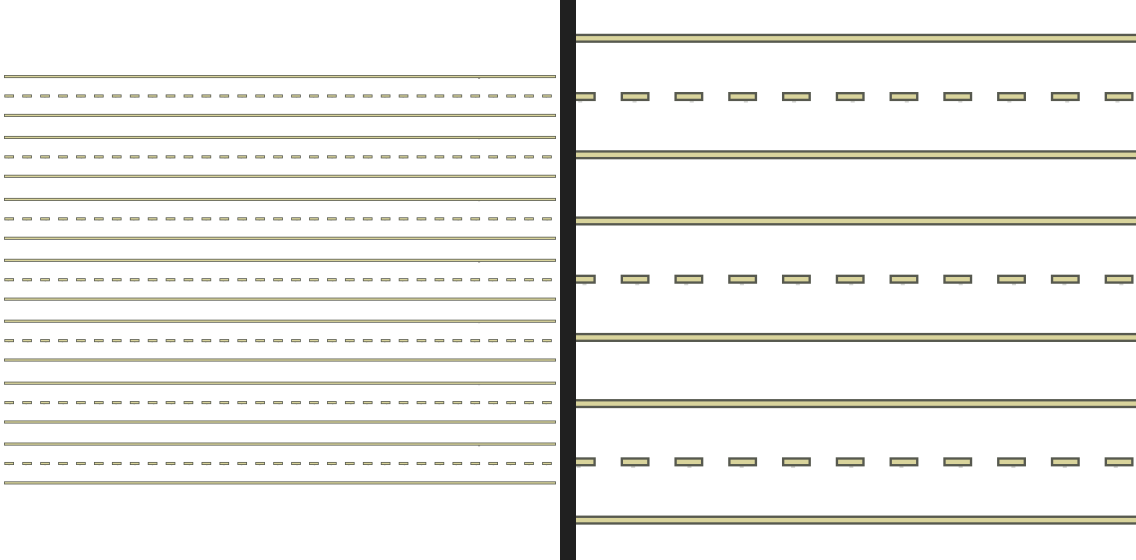
Left: the whole. Right: its middle third, enlarged.
This pattern is drawn by a three.js fragment shader. Its source:

```glsl
// Seven ruled rows on white: two solid guide lines with a dashed midline between them.
varying vec2 vUv;

const vec3 OUTLINE = vec3(0.34, 0.35, 0.31);
const vec3 FILL = vec3(0.85, 0.83, 0.61);

float hash(vec2 p) {
  return fract(sin(dot(p, vec2(127.1, 311.7))) * 43758.5);
}

// Share of a pixel's area covered by a box of the given half size.
float boxCoverage(vec2 p, vec2 halfSize, vec2 pixel) {
  vec2 low = max(p - 0.5 * pixel, -halfSize);
  vec2 high = min(p + 0.5 * pixel, halfSize);
  vec2 overlap = clamp((high - low) / pixel, 0.0, 1.0);
  return overlap.x * overlap.y;
}

// Filled bar with a thin dark outline.
vec3 drawBar(vec3 base, vec2 p, vec2 halfSize, vec2 pixel) {
  float outer = boxCoverage(p, halfSize, pixel);
  float inner = boxCoverage(p, halfSize - 0.0014, pixel);
  return base * (1.0 - outer) + OUTLINE * (outer - inner) + FILL * inner;
}

void main() {
  vec2 pixel = max(fwidth(vUv), vec2(0.00001));
  vec2 p = vec2(vUv.x, 1.0 - vUv.y);

  // Nearest row, counted from the top, with a slight shift that cycles every three rows.
  float row = clamp(floor((p.y - 0.1714) / 0.109375 + 0.5), 0.0, 6.0);
  float cycle = mod(row, 3.0);
  float shift = 0.00065 * (cycle > 1.5 ? 1.0 : -cycle);
  float y = p.y - 0.1714 - row * 0.109375 - shift;

  // Nearest of the 31 dashes.
  float dash = clamp(floor((p.x - 0.0164) / 0.03201 + 0.5), 0.0, 30.0);
  vec2 dashPos = vec2(p.x - 0.0164 - dash * 0.03201, y);
  vec2 linePos = vec2(p.x - 0.5, abs(y) - 0.03467);

  vec3 color = vec3(1.0);
  color = drawBar(color, linePos, vec2(0.4928, 0.0027), pixel);
  color = drawBar(color, dashPos, vec2(0.0086, 0.0027), pixel);

  // Faint burr under each dash, and a speck under the upper line.
  float drift = (hash(vec2(dash, row)) - 0.5) * 0.004;
  float burr = boxCoverage(dashPos - vec2(drift, 0.003), vec2(0.0012, 0.0006), pixel);
  float speck = boxCoverage(vec2(p.x - 0.8555, y + 0.0315), vec2(0.0018, 0.0008), pixel);
  color = mix(color, OUTLINE, 0.25 * burr);
  color = mix(color, OUTLINE, speck * (cycle < 0.5 ? 0.7 : 0.2));

  gl_FragColor = vec4(color, 1.0);
}
```
